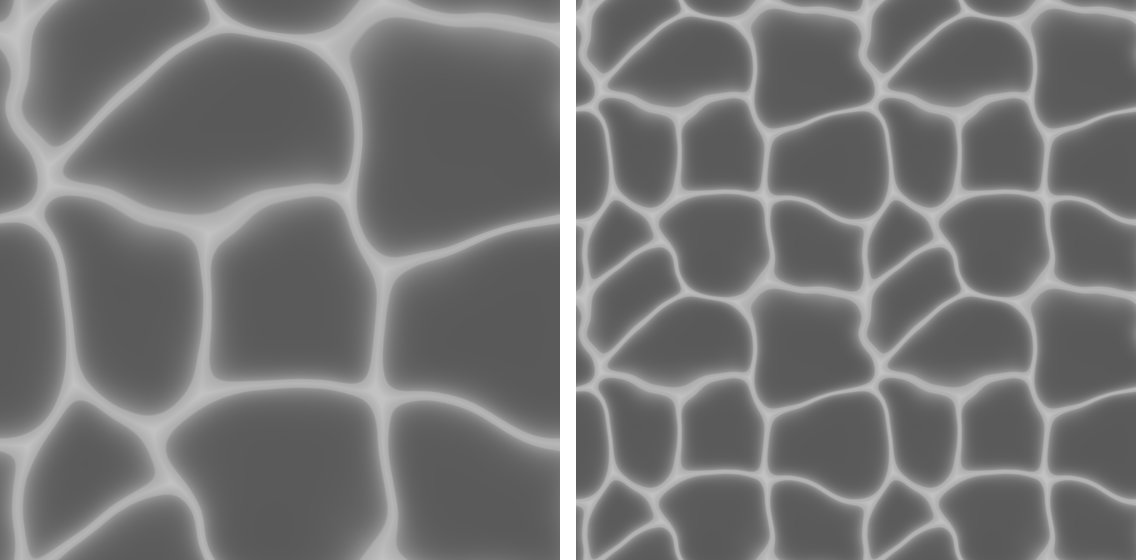
Left, the tile; right, the same tile 2 across and 2 down.
This texture is drawn by a WebGL 1 fragment shader. Its source:

```glsl
precision highp float;
uniform vec2 u_resolution;

const float CELLS = 3.0;         // cells per side of the tile
const float ROUNDING = 55.0;     // higher gives tighter vein corners
const float HALF_WIDTH = 0.009;  // half the thickness of a vein
const float GLOW_REACH = 0.021;

vec2 hash2(vec2 p, float seed) {
  vec2 q = vec2(dot(p, vec2(127.1, 311.7)), dot(p, vec2(269.5, 183.3)));
  return fract(sin(q + seed) * 43758.55);
}

// Smooth vector noise in -0.5..0.5, wrapping after a whole period
vec2 wrapNoise(vec2 uv, float period, float seed) {
  vec2 p = uv * period;
  vec2 i = floor(p);
  vec2 f = p - i;
  f = f * f * f * (f * (f * 6.0 - 15.0) + 10.0);
  vec2 a = hash2(mod(i, period), seed);
  vec2 b = hash2(mod(i + vec2(1.0, 0.0), period), seed);
  vec2 c = hash2(mod(i + vec2(0.0, 1.0), period), seed);
  vec2 d = hash2(mod(i + vec2(1.0, 1.0), period), seed);
  return mix(mix(a, b, f.x), mix(c, d, f.x), f.y) - 0.5;
}

// Offset from p to the seed point of a neighbouring cell
vec2 seedOffset(vec2 p, vec2 cell, float count, float seed) {
  return cell + 0.05 + 0.9 * hash2(mod(cell, count), seed) - p;
}

// Distance to the cell walls, in tile units, with rounded corners
float wallDistance(vec2 uv, float count, float seed) {
  vec2 p = uv * count;
  vec2 home = floor(p);
  vec2 nearest = vec2(8.0);
  for (int y = -2; y <= 2; y++) {
    for (int x = -2; x <= 2; x++) {
      vec2 r = seedOffset(p, home + vec2(x, y), count, seed);
      if (dot(r, r) < dot(nearest, nearest)) nearest = r;
    }
  }
  float sum = 1e-12;
  for (int y = -2; y <= 2; y++) {
    for (int x = -2; x <= 2; x++) {
      vec2 r = seedOffset(p, home + vec2(x, y), count, seed);
      vec2 across = r - nearest;
      if (dot(across, across) > 1e-5) {
        float wall = dot(0.5 * (r + nearest), normalize(across)) / count;
        sum += exp(-ROUNDING * wall);
      }
    }
  }
  return -log(sum) / ROUNDING;
}

void main() {
  vec2 uv = gl_FragCoord.xy / u_resolution;

  // Bend the straight walls into winding veins
  vec2 bent = uv + 0.12 * wrapNoise(uv, 4.0, 3.0)
                 + 0.025 * wrapNoise(uv, 9.0, 7.0);
  float outside = wallDistance(bent, CELLS, 1.0) - HALF_WIDTH;

  // Dark cell with a halo along its rim and faint inner mottling
  float mottle = 0.008 * wrapNoise(bent, 7.0, 5.0).x;
  float halo = 0.245 * exp(-max(outside, 0.0) / GLOW_REACH);
  float cellShade = 0.349 + mottle + halo;

  // Flat vein, brighter where it swells at a junction
  float veinShade = mix(0.67, 0.76, clamp(-outside / 0.02, 0.0, 1.0));

  float soft = max(0.0012, 1.0 / min(u_resolution.x, u_resolution.y));
  float shade = mix(veinShade, cellShade, smoothstep(-soft, soft, outside));
  gl_FragColor = vec4(vec3(shade), 1.0);
}
```
